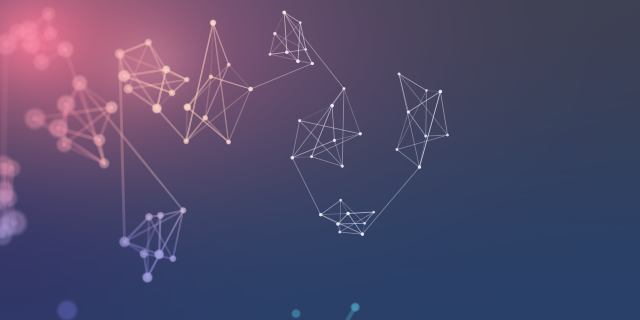
Write a WebGL 2 fragment shader that draws this background.

```glsl
#version 300 es
precision highp float;
// A network of glowing nodes and links over a rose to navy gradient.
// Each elliptical cluster holds a golden-angle spiral of nodes joined by chords;
// blur and size grow to the left to suggest a shallow depth of field.

#define NODES 8
#define CLUSTER_COUNT 10
#define GOLDEN_ANGLE 2.4
#define SHARP_RADIUS 0.0050
#define BLUR_RADIUS 0.0300
#define LINK_WIDTH 0.27
#define LINK_ALPHA 0.62
#define JITTER 0.16

uniform vec2 u_resolution;
out vec4 outColor;

// Regions of the network: centre.xy, half size.xy, in canvas heights
const vec4 CLUSTERS[CLUSTER_COUNT] = vec4[CLUSTER_COUNT](
  vec4(0.02, 0.38, 0.03, 0.14),
  vec4(0.11, 0.88, 0.12, 0.09),
  vec4(0.24, 0.61, 0.14, 0.13),
  vec4(0.49, 0.24, 0.10, 0.15),
  vec4(0.47, 0.77, 0.14, 0.12),
  vec4(0.66, 0.70, 0.11, 0.24),
  vec4(0.91, 0.86, 0.10, 0.10),
  vec4(1.03, 0.58, 0.12, 0.15),
  vec4(1.09, 0.32, 0.12, 0.07),
  vec4(1.31, 0.62, 0.10, 0.18));

float hash(vec2 v) {
  return fract(sin(dot(v, vec2(127.1, 311.7))) * 4375.85);
}

float gaussian(vec2 p, vec2 centre, vec2 size) {
  vec2 d = (p - centre) / size;
  return exp(-dot(d, d));
}

// Node radius grows away from the focal plane on the right
float focusRadius(float x) {
  float blur = max(0.0, 1.0 - x);
  return SHARP_RADIUS + BLUR_RADIUS * blur * blur;
}

vec2 nodePosition(int c, int k) {
  vec2 id = vec2(c, k);
  float angle = GOLDEN_ANGLE * id.y + 1.7 * id.x;
  float radius = sqrt((id.y + 0.6) / float(NODES));
  vec2 wobble = JITTER * sin(id.x * vec2(5.3, 3.1) + id.y * vec2(2.7, 4.9));
  vec4 region = CLUSTERS[c];
  return region.xy + region.zw * (radius * vec2(cos(angle), sin(angle)) + wobble);
}

float disc(vec2 p, vec2 centre, float radius, float pixel) {
  float edge = max(0.6 * pixel, 0.3 * radius);
  return 1.0 - smoothstep(radius - edge, radius + edge, distance(p, centre));
}

float link(vec2 p, vec2 a, vec2 b, float width, float pixel) {
  vec2 pa = p - a, ba = b - a;
  float along = clamp(dot(pa, ba) / dot(ba, ba), 0.0, 1.0);
  float edge = max(0.6 * pixel, 0.5 * width);
  return 1.0 - smoothstep(width - edge, width + edge, length(pa - ba * along));
}

vec3 background(vec2 p) {
  vec3 col = mix(vec3(0.16, 0.25, 0.41), vec3(0.24, 0.25, 0.32), smoothstep(0.0, 1.1, p.y));
  col = mix(col, vec3(0.20, 0.18, 0.40), 0.6 * gaussian(p, vec2(0.0, 0.2), vec2(0.5, 0.4)));
  col = mix(col, vec3(0.42, 0.31, 0.45), gaussian(p, vec2(0.5, 0.87), vec2(0.77, 0.45)));
  col = mix(col, vec3(0.70, 0.38, 0.49), gaussian(p, vec2(0.17, 0.88), vec2(0.48, 0.31)));
  col += vec3(0.20, 0.06, 0.08) * gaussian(p, vec2(0.10, 0.88), vec2(0.14, 0.13));
  return col + vec3(0.12, 0.09, 0.07) * gaussian(p, vec2(0.47, 0.80), vec2(0.14, 0.12));
}

// Rose to peach to white across the canvas, violet in the lower left
vec3 networkTint(vec2 p) {
  vec3 tint = mix(vec3(1.0, 0.53, 0.64), vec3(1.0, 0.80, 0.73), smoothstep(0.12, 0.55, p.x));
  tint = mix(tint, vec3(0.94, 0.93, 0.98), smoothstep(0.65, 1.0, p.x));
  float low = (1.0 - smoothstep(0.18, 0.55, p.y)) * (1.0 - smoothstep(0.5, 0.95, p.x));
  return mix(tint, vec3(0.58, 0.55, 0.88), low);
}

void main() {
  vec2 p = gl_FragCoord.xy / u_resolution.y;
  float pixel = 1.0 / u_resolution.y;
  float width = LINK_WIDTH * focusRadius(p.x);
  float linkAlpha = LINK_ALPHA * mix(0.3, 1.0, smoothstep(0.05, 0.6, p.x));
  float linkClear = 1.0, nodeClear = 1.0;

  for (int c = 0; c < CLUSTER_COUNT; c++) {
    for (int k = 0; k < NODES; k++) {
      vec2 a = nodePosition(c, k);
      float seed = hash(vec2(c, k));
      // Chords to the next node and to a neighbour on the rim
      float chord = link(p, a, nodePosition(c, (k + 1) % NODES), width, pixel);
      float rim = link(p, a, nodePosition(c, (k + 3) % NODES), width, pixel);
      linkClear *= 1.0 - linkAlpha * mix(0.25, 1.0, seed) * chord;
      linkClear *= 1.0 - linkAlpha * mix(0.9, 0.1, seed) * rim;
      float nodeAlpha = mix(0.4, 0.95, smoothstep(0.1, 0.6, a.x)) * mix(0.7, 1.0, seed);
      nodeClear *= 1.0 - nodeAlpha * disc(p, a, focusRadius(a.x) * mix(0.75, 1.15, seed), pixel);
    }
    // Bridge to the following cluster
    int next = min(c + 1, CLUSTER_COUNT - 1);
    float bridge = link(p, nodePosition(c, NODES - 1), nodePosition(next, NODES - 2), width, pixel);
    linkClear *= 1.0 - 0.6 * linkAlpha * bridge;
  }

  vec3 tint = networkTint(p);
  vec3 col = mix(tint, background(p), linkClear);
  col = mix(mix(tint, vec3(1.0), 0.2), col, nodeClear);

  // Loose out-of-focus lights along the lower edge
  vec3 teal = vec3(0.28, 0.62, 0.74);
  col = mix(col, teal, 0.8 * disc(p, vec2(1.11, 0.04), 0.013, pixel));
  col = mix(col, teal, 0.6 * disc(p, vec2(0.925, 0.02), 0.013, pixel));
  col = mix(col, teal, 0.4 * link(p, vec2(1.11, 0.04), vec2(1.08, -0.01), 0.006, pixel));
  col = mix(col, vec3(0.40, 0.40, 0.75), 0.5 * disc(p, vec2(0.21, 0.03), 0.03, pixel));
  outColor = vec4(col, 1.0);
}
```
